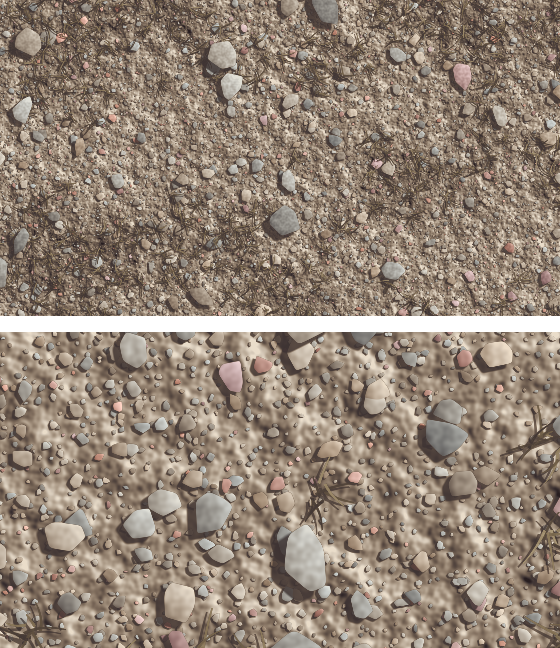
Top, the full canvas; bottom, a detail of the centre.
Reproduce this texture procedurally as a WebGL 2 fragment shader.

```glsl
#version 300 es
precision highp float;

uniform vec2 u_resolution;
out vec4 outColor;

#define TAU 6.28319
#define SUN normalize(vec2(0.8, 0.6))
#define SOIL_TONE 0.67
#define SOIL_RELIEF 3.2
#define GRIT_CELL 0.0125
#define STONE_LAYERS 5
#define SHADOW_REACH 0.5
#define SHADOW_TONE 0.17
#define TUFT_CELL 0.06
#define TUFT_BLADES 8
#define BLADE_WIDTH 0.0013

vec2 hash2(vec2 p) {
  vec3 v = fract(p.xyx * vec3(0.1031, 0.1030, 0.0973));
  v += dot(v, v.yzx + 33.33);
  return fract((v.xx + v.yz) * v.zy);
}

float cornerSlope(vec2 corner, vec2 offset) {
  float angle = TAU * hash2(corner + 71.0).x;
  return dot(vec2(cos(angle), sin(angle)), offset);
}

float gradientNoise(vec2 p) {
  vec2 i = floor(p), f = fract(p);
  vec2 w = f * f * f * (f * (f * 6.0 - 15.0) + 10.0);
  vec2 e = vec2(1.0, 0.0);
  float bottom = mix(cornerSlope(i, f), cornerSlope(i + e, f - e), w.x);
  float top = mix(cornerSlope(i + e.yx, f - e.yx), cornerSlope(i + 1.0, f - 1.0), w.x);
  return 1.5 * mix(bottom, top, w.y);
}

float soilHeight(vec2 p) {
  float height = 0.0, amplitude = 0.5;
  p *= 18.0;
  for (int i = 0; i < 4; i++) {
    height += amplitude * gradientNoise(p);
    p = mat2(1.6, 1.2, -1.2, 1.6) * p + 9.0;
    amplitude *= 0.5;
  }
  return height;
}

// Rounded irregular polygon, stretched along a random axis
float stoneDistance(vec2 q, float radius, vec2 seed) {
  vec2 shape = hash2(seed + 5.0);
  float turn = TAU * shape.x, sum = 0.0;
  q = mat2(cos(turn), -sin(turn), sin(turn), cos(turn)) * q;
  q.y /= mix(0.62, 1.0, shape.y);
  for (int i = 0; i < 6; i++) {
    vec2 side = hash2(seed + 13.0 * float(i + 1));
    float angle = (float(i) + 0.7 * side.x) * TAU / 6.0;
    float reach = radius * mix(0.72, 1.1, side.y);
    sum += pow(max(dot(q, vec2(cos(angle), sin(angle))) / reach, 0.0), 12.0);
  }
  return (pow(sum, 1.0 / 12.0) - 1.0) * radius;
}

// Surface holds a tint in rgb and a light-to-dark tone in a
void addStones(inout vec4 surface, vec2 p, float cell, float density, float layer, float pixel) {
  float shadow = 0.0, cover = 0.0;
  vec4 stone = vec4(0.0);
  for (int y = -1; y <= 1; y++)
  for (int x = -1; x <= 1; x++) {
    vec2 id = floor(p / cell) + vec2(x, y);
    vec2 seed = id + 37.0 * layer;
    vec2 chance = hash2(seed), look = hash2(seed + 91.0);
    float radius = cell * mix(0.17, 0.36, chance.y * chance.y);
    vec2 q = p - (id + 0.1 + 0.8 * hash2(seed + 53.0)) * cell;
    if (chance.x > density || length(q) > radius * 2.1) continue;

    float bodyEdge = stoneDistance(q, radius, seed);
    float shadowEdge = stoneDistance(q + SUN * radius * SHADOW_REACH, radius, seed);
    shadow = max(shadow, 1.0 - smoothstep(-pixel, pixel + 0.08 * radius, shadowEdge));
    float mask = 1.0 - smoothstep(-pixel, pixel, bodyEdge);
    float rim = clamp(1.0 + bodyEdge / radius, 0.0, 1.0);
    float tone = mix(0.56, 0.96, look.x) + 0.3 * rim * dot(q, SUN) / radius;
    vec3 tint = mix(vec3(0.03, 0.0, -0.02), vec3(-0.05, 0.01, 0.065), look.y);
    tint += step(0.88, fract(look.x * 7.0 + look.y)) * vec3(0.09, -0.03, -0.02);
    stone = mix(stone, vec4(tint, tone), mask);
    cover = max(cover, mask);
  }
  stone.a += 0.13 * gradientNoise(p * 55.0) + 0.12 * gradientNoise(p * 130.0);
  surface.a *= mix(1.0, SHADOW_TONE, shadow);
  surface = mix(surface, stone, cover);
}

float plantCover(vec2 p) {
  return gradientNoise(p * 2.7 + 4.0) + 0.6 * gradientNoise(p * 7.0 + 20.0);
}

// Tapered, bent stalk starting at the origin
float bladeMask(vec2 q, vec2 along, float size, float bend, float pixel) {
  float t = dot(q, along) / size;
  float across = dot(q, vec2(-along.y, along.x)) - bend * size * t * t;
  float width = BLADE_WIDTH * (1.2 - 0.7 * clamp(t, 0.0, 1.0));
  return step(0.0, t) * step(t, 1.0) * (1.0 - smoothstep(width - 0.5 * pixel, width + pixel, abs(across)));
}

void addTufts(inout vec4 surface, vec2 p, float pixel) {
  float shadow = 0.0, cover = 0.0;
  vec4 straw = vec4(0.0);
  for (int y = -1; y <= 1; y++)
  for (int x = -1; x <= 1; x++) {
    vec2 id = floor(p / TUFT_CELL) + vec2(x, y);
    vec2 root = (id + 0.1 + 0.8 * hash2(id + 211.0)) * TUFT_CELL;
    if (plantCover(root) < 0.5 * hash2(id + 307.0).x - 0.15) continue;
    for (int i = 0; i < TUFT_BLADES; i++) {
      vec2 a = hash2(id + 19.0 * float(i + 1)), b = hash2(id + 29.0 * float(i + 9));
      vec2 along = vec2(cos(TAU * a.x), sin(TAU * a.x));
      vec2 q = p - root - (b - 0.5) * 0.02;
      float size = mix(0.015, 0.042, a.y), bend = b.x - 0.5;
      float mask = bladeMask(q, along, size, bend, pixel);
      shadow = max(shadow, bladeMask(q + SUN * 0.007, along, size, bend, pixel));
      straw = mix(straw, vec4(0.02, 0.01, -0.05, mix(0.02, 0.7, b.y * b.y)), mask);
      cover = max(cover, mask);
    }
  }
  surface.a *= 1.0 - 0.7 * shadow;
  surface = mix(surface, straw, 0.9 * cover);
}

vec3 earthColor(vec4 surface) {
  float t = clamp(surface.a, -0.15, 1.15);
  vec3 color = mix(vec3(0.24, 0.20, 0.20), vec3(0.82, 0.78, 0.72), t);
  float warmth = clamp(4.0 * t * (1.0 - t), 0.0, 1.0);
  return color + warmth * vec3(0.0, -0.022, -0.055) + surface.rgb * smoothstep(-0.1, 0.5, t);
}

void main() {
  vec2 p = gl_FragCoord.xy / u_resolution.y;
  float pixel = 0.7 / u_resolution.y;

  // Sunlit crumbly soil
  float relief = soilHeight(p) - soilHeight(p + SUN * 0.004);
  float tone = SOIL_TONE + SOIL_RELIEF * relief + 0.08 * gradientNoise(p * 3.0);
  tone += 0.16 * gradientNoise(p * 125.0) + 0.1 * gradientNoise(p * 60.0);
  tone -= 0.22 * smoothstep(0.0, 0.6, plantCover(p) + 0.5 * gradientNoise(p * 28.0));
  vec4 surface = vec4(0.01, 0.0, -0.005, tone);

  // Grit first, large stones last, dry plants between
  for (int i = 0; i < STONE_LAYERS; i++) {
    float layer = float(i);
    if (i == STONE_LAYERS - 1) addTufts(surface, p, pixel);
    addStones(surface, p, GRIT_CELL * exp2(layer), mix(0.75, 0.22, layer / 4.0), layer, pixel);
  }
  outColor = vec4(earthColor(surface), 1.0);
}
```
